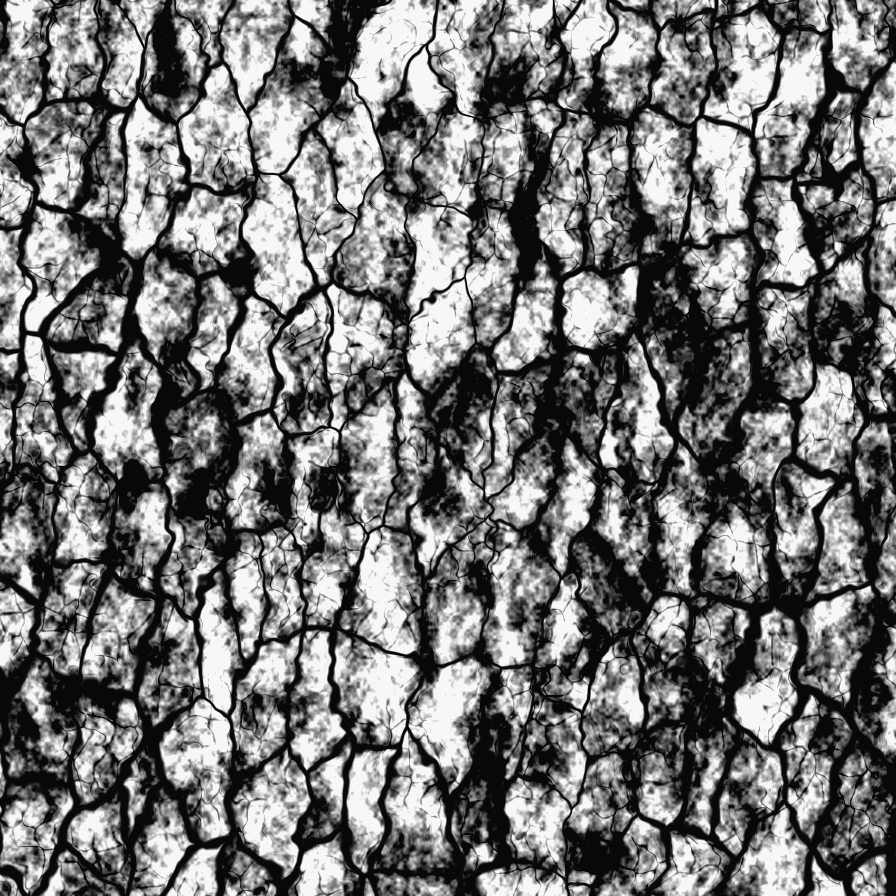
This texture is drawn by a WebGL 1 fragment shader. Its source:

```glsl
precision highp float;
// Rugged black and white tree bark: tall, slightly sheared plates from a
// stretched Voronoi pattern, parted by ragged dark fissures and covered with
// hairline cracks, vertical streaks, flakes and high contrast grain.

uniform vec2 u_resolution;

const vec2 PLATE_FREQ = vec2(16.0, 8.0);    // plates across and up the canvas
const vec2 SCALE_FREQ = vec2(44.0, 31.0);   // small scales on the plates
const vec2 PLATE_SHEAR = vec2(-0.12, 0.20); // lean of fissures, slope of rows
const float JITTER = 0.82;
const float FISSURE_MIN = 0.0002;           // half widths in canvas units
const float FISSURE_MAX = 0.0062;
const float HAIRLINE = 0.0009;
const float EDGE_SHADE = 0.30;
const float FLAKE_CONTRAST = 2.4;
const float STREAK_CONTRAST = 0.70;
const float GRAIN_CONTRAST = 1.15;
const float BASE_TONE = 0.71;
const float BLACK = 0.03;
const float WHITE = 0.97;

float hash(vec2 p) {
  vec3 q = fract(p.xyx * 0.1031);
  q += dot(q, q.yzx + 33.33);
  return fract((q.x + q.y) * q.z);
}

vec2 hash2(vec2 p) {
  return vec2(hash(p), hash(p + vec2(57.3, 113.7)));
}

float noise(vec2 p) {
  vec2 i = floor(p);
  vec2 f = fract(p);
  f = f * f * (3.0 - 2.0 * f);
  float low = mix(hash(i), hash(i + vec2(1.0, 0.0)), f.x);
  float high = mix(hash(i + vec2(0.0, 1.0)), hash(i + 1.0), f.x);
  return mix(low, high, f.y);
}

float fbm(vec2 p) {
  float sum = 0.0;
  float total = 0.0;
  float gain = 1.0;
  for (int i = 0; i < 5; i++) {
    sum += gain * noise(p);
    total += gain;
    gain *= 0.65;
    p = p * 2.03 + vec2(17.1, 9.2);
  }
  return sum / total;
}

vec2 cellPoint(vec2 cell) {
  return cell + 0.5 + JITTER * (hash2(cell) - 0.5);
}

// x: distance to the nearest cell border in canvas units, y: random per cell
vec2 voronoi(vec2 p, vec2 freq) {
  vec2 q = p * freq;
  vec2 home = floor(q);
  vec2 nearestCell = home;
  vec2 nearest = vec2(0.0);
  float best = 100.0;
  for (int j = -1; j <= 1; j++) {
    for (int i = -1; i <= 1; i++) {
      vec2 cell = home + vec2(float(i), float(j));
      vec2 r = cellPoint(cell) - q;
      if (dot(r, r) < best) {
        best = dot(r, r);
        nearest = r;
        nearestCell = cell;
      }
    }
  }
  float border = 1.0;
  for (int j = -2; j <= 2; j++) {
    for (int i = -2; i <= 2; i++) {
      vec2 r = cellPoint(nearestCell + vec2(float(i), float(j))) - q;
      vec2 gap = r - nearest;
      if (dot(gap, gap) > 0.0001)
        border = min(border, 0.5 * dot(r + nearest, gap) / length(gap * freq));
    }
  }
  return vec2(border, hash(nearestCell + 71.0));
}

void main() {
  vec2 p = gl_FragCoord.xy / u_resolution.y;
  float pixel = 1.0 / u_resolution.y;

  // Ragged outlines
  vec2 coarse = vec2(noise(p * 28.0), noise(p * 28.0 + 40.0)) - 0.5;
  vec2 fine = vec2(noise(p * 95.0 + 80.0), noise(p * 95.0 + 120.0)) - 0.5;
  vec2 ragged = p + 0.020 * coarse + 0.007 * fine;

  // Rougher, darker bark toward the sides and the foot
  float rough = 0.6 * noise(p * 3.0 + 5.0) + 0.5 * abs(p.x - 0.5) + 0.3 * (1.0 - p.y);
  rough = smoothstep(0.2, 0.9, rough);

  // Plates and the fissures between them
  vec2 plate = voronoi(ragged + PLATE_SHEAR * ragged.yx + 3.0, PLATE_FREQ);
  float opening = noise(p * vec2(13.0, 9.0) + 31.0) * (0.4 + 0.9 * rough);
  float halfWidth = mix(FISSURE_MIN, FISSURE_MAX, opening);
  float soft = max(0.0022, pixel);
  float fissure = 1.0 - smoothstep(halfWidth * 0.6, halfWidth + soft, plate.x);
  float pit = smoothstep(0.80, 0.90, noise(ragged * vec2(27.0, 11.0) + 60.0));

  // Hairline cracks
  float scaleEdge = voronoi(ragged + 0.006 * fine.yx + 9.0, SCALE_FREQ).x;
  float hairline = 1.0 - smoothstep(0.0, HAIRLINE + max(0.0015, pixel), scaleEdge);
  hairline *= smoothstep(0.25, 0.7, noise(p * 22.0 + 15.0));

  // Surface tone
  float tone = BASE_TONE + 0.24 * (plate.y - 0.5) - 0.26 * (rough - 0.5);
  tone += FLAKE_CONTRAST * (fbm(ragged * vec2(34.0, 23.0)) - 0.5);
  tone += STREAK_CONTRAST * (noise(ragged * vec2(48.0, 9.0) + 22.0) - 0.5);
  float grain = 0.6 * noise(p * vec2(150.0, 120.0)) + 0.4 * noise(p * 270.0 + 7.0);
  tone += GRAIN_CONTRAST * (grain - 0.5);
  tone -= EDGE_SHADE * (1.0 - smoothstep(0.0, 0.015, plate.x));
  tone -= 0.45 * hairline + 0.7 * pit;
  tone = mix(clamp(tone, BLACK, WHITE), BLACK, fissure);

  gl_FragColor = vec4(vec3(tone), 1.0);
}
```
